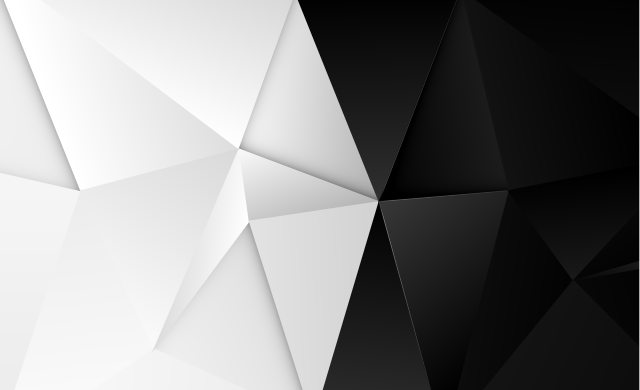
Write a WebGL 2 fragment shader that draws this background.

```glsl
#version 300 es
precision highp float;
// Folded paper facets: a white half and a black half meeting at one hub.

#define ASPECT 1.641         // width of the design, its height being 1
#define SHADOW_WIDTH 0.015   // falloff of the shadow along a fold
#define OVERLAP 1.0          // growth of each facet in pixels, hides seams
#define GLINT_WIDTH 0.0007   // half width of the bright folds
#define GLINT_TONE 0.24      // strength of the bright folds
#define MARGIN 0.0018        // width of the pale strip on the right

uniform vec2 u_resolution;
out vec4 fragColor;

// Fold corners, some beyond the canvas
const vec2 HUB = vec2(0.972, 0.483);
const vec2 CREST = vec2(0.758, 1.017);
const vec2 FOOT = vec2(0.804, -0.083);
// White half
const vec2 KNOT = vec2(0.613, 0.618);
const vec2 NOTCH = vec2(0.639, 0.433);
const vec2 ELBOW = vec2(0.207, 0.511);
const vec2 VALLEY = vec2(0.395, 0.105);
const vec2 LEFT_TOP = vec2(-0.048, 1.147);
const vec2 LEFT_MID = vec2(-0.300, 0.627);
const vec2 LEFT_LOW = vec2(-0.046, -0.255);
const vec2 BROW = vec2(0.107, 1.0);
const vec2 VALLEY_LOW = vec2(0.489, -0.097);
const vec2 FAN_LEFT = vec2(0.175, -0.191);
// Black half
const vec2 PEAK = vec2(1.181, 1.026);
const vec2 SHOULDER = vec2(1.303, 0.511);
const vec2 ROOT = vec2(1.139, -0.124);
const vec2 STAR = vec2(1.470, 0.281);
const vec2 RIGHT_TOP = vec2(1.771, 0.603);
const vec2 RIGHT_MID = vec2(1.769, 0.367);
const vec2 RIGHT_SLIT = vec2(1.769, 0.335);
const vec2 RIGHT_LOW = vec2(1.769, -0.019);

float cross2(vec2 a, vec2 b) { return a.x * b.y - a.y * b.x; }

float edgeDistance(vec2 p, vec2 a, vec2 b) {
    return cross2(b - a, p - a) / length(b - a);
}

// Lays a triangle over tone: shade per corner, shadow per edge ab, bc, ca
void facet(inout float tone, vec2 p, vec2 a, vec2 b, vec2 c, vec3 shade, vec3 shadow) {
    float area = cross2(b - a, c - a);
    vec3 d = sign(area) * vec3(edgeDistance(p, a, b), edgeDistance(p, b, c), edgeDistance(p, c, a));
    vec3 weight = d.yzx * vec3(length(c - b), length(a - c), length(b - a)) / abs(area);
    float fill = dot(weight, shade) - dot(shadow, exp(-max(d, 0.0) / SHADOW_WIDTH));
    float inside = min(d.x, min(d.y, d.z)) * u_resolution.y;
    tone = mix(tone, clamp(fill, 0.0, 1.0), clamp(inside + OVERLAP, 0.0, 1.0));
}

void facet(inout float tone, vec2 p, vec2 a, vec2 b, vec2 c, vec3 shade) {
    facet(tone, p, a, b, c, shade, vec3(0.0));
}

// Thin bright fold that fades from a to b
float glint(vec2 p, vec2 a, vec2 b) {
    float along = clamp(dot(p - a, b - a) / dot(b - a, b - a), 0.0, 1.0);
    float d = distance(p, mix(a, b, along));
    float line = 1.0 - smoothstep(0.0, GLINT_WIDTH + 0.6 / u_resolution.y, d);
    return GLINT_TONE * line * (1.0 - 0.7 * along) * smoothstep(0.0, 0.08, along);
}

float whiteHalf(vec2 p) {
    float tone = mix(0.93, 0.96, smoothstep(0.0, 0.55, p.y));
    facet(tone, p, LEFT_TOP, ELBOW, LEFT_MID, vec3(0.95, 0.93, 0.955), vec3(0.25, 0.07, 0.0));
    facet(tone, p, LEFT_TOP, ELBOW, KNOT, vec3(1.01, 1.0, 0.865));
    facet(tone, p, BROW, CREST, KNOT, vec3(0.95, 0.84, 1.0));
    facet(tone, p, ELBOW, LEFT_LOW, VALLEY_LOW, vec3(0.925, 1.0, 0.99));
    facet(tone, p, ELBOW, KNOT, VALLEY, vec3(0.925, 0.85, 0.98));
    facet(tone, p, NOTCH, FOOT, FAN_LEFT, vec3(0.88, 0.89, 1.0), vec3(0.25, 0.0, 0.07));
    facet(tone, p, VALLEY, vec2(0.207, -0.021), vec2(0.677, -0.021), vec3(0.955, 0.97, 0.93));
    facet(tone, p, KNOT, NOTCH, VALLEY, vec3(0.96, 1.0, 0.86));
    facet(tone, p, CREST, KNOT, HUB, vec3(0.89, 0.99, 0.70), vec3(0.16, 0.30, 0.0));
    facet(tone, p, KNOT, HUB, NOTCH, vec3(0.98, 0.70, 0.79));
    facet(tone, p, NOTCH, HUB, FOOT, vec3(0.89, 0.82, 0.86));
    return tone;
}

void blackHalf(inout float tone, vec2 p) {
    facet(tone, p, PEAK, vec2(1.8, 1.05), RIGHT_TOP, vec3(0.01, 0.0, 0.06));
    facet(tone, p, PEAK, SHOULDER, RIGHT_TOP, vec3(0.07, 0.07, -0.02));
    facet(tone, p, CREST, PEAK, HUB, vec3(0.0, 0.0, 0.19));
    facet(tone, p, PEAK, HUB, SHOULDER, vec3(0.10, 0.01, 0.11), vec3(0.07, 0.08, 0.0));
    facet(tone, p, HUB, FOOT, ROOT, vec3(0.0, 0.19, 0.19));
    facet(tone, p, SHOULDER, ROOT, STAR, vec3(0.04, 0.05, 0.01));
    facet(tone, p, HUB, SHOULDER, ROOT, vec3(0.22, 0.13, -0.03));
    facet(tone, p, SHOULDER, STAR, RIGHT_TOP, vec3(0.01, 0.10, -0.01));
    facet(tone, p, STAR, RIGHT_TOP, RIGHT_MID, vec3(0.02, 0.03, 0.0));
    facet(tone, p, STAR, RIGHT_SLIT, RIGHT_LOW, vec3(0.03, 0.0, 0.01));
    facet(tone, p, STAR, RIGHT_MID, RIGHT_SLIT, vec3(0.03, 0.15, 0.13));
    facet(tone, p, STAR, RIGHT_LOW, ROOT, vec3(0.07, 0.04, 0.08));
}

void main() {
    vec2 p = gl_FragCoord.xy / u_resolution * vec2(ASPECT, 1.0);
    float tone = whiteHalf(p);
    blackHalf(tone, p);
    tone += glint(p, HUB, PEAK) + glint(p, HUB, ROOT) + 0.6 * glint(p, HUB, SHOULDER);
    // Pale strip along the right side
    float strip = clamp((p.x - ASPECT + MARGIN) * u_resolution.y + 0.5, 0.0, 1.0);
    fragColor = vec4(vec3(mix(tone, 0.95, strip)), 1.0);
}
```
